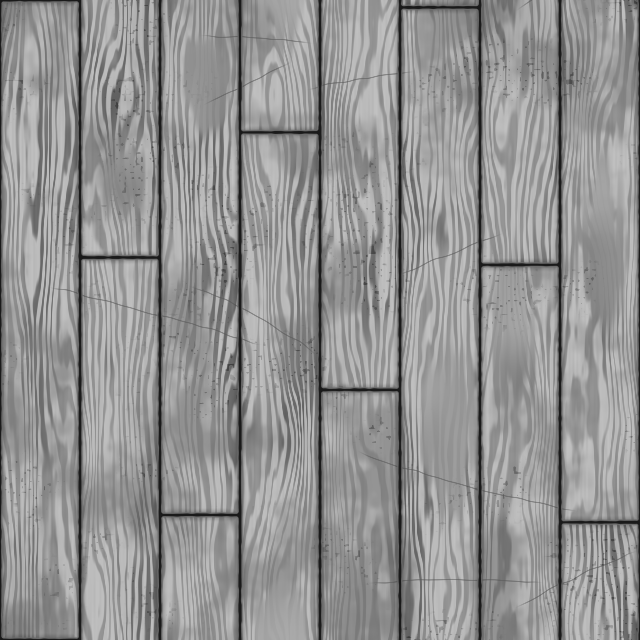
Give the GLSL for this texture, as a three.js fragment shader.

```glsl
varying vec2 vUv;

float hash(vec2 p) {
  p = fract(p * vec2(0.1031, 0.1137));
  p += dot(p, p.yx + 33.33);
  return fract((p.x + p.y) * p.x * 17.3);
}

float noise(vec2 p) {
  vec2 cell = floor(p);
  vec2 f = fract(p);
  f = f * f * (3.0 - 2.0 * f);
  float low = mix(hash(cell), hash(cell + vec2(1.0, 0.0)), f.x);
  float high = mix(hash(cell + vec2(0.0, 1.0)), hash(cell + 1.0), f.x);
  return mix(low, high, f.y);
}

float fbm(vec2 p) {
  float sum = 0.0;
  float weight = 0.53;
  for (int i = 0; i < 4; i++) {
    sum += weight * noise(p);
    p = p * 2.03 + 17.1;
    weight *= 0.5;
  }
  return sum;
}

// Wavy growth rings stretched along the board: 0 is pale wood, 1 is a dark streak
float woodGrain(vec2 p) {
  float warp = noise(p * vec2(17.0, 4.0)) + 0.45 * noise(p * vec2(38.0, 9.0) + 7.0);
  float rings = p.x * 88.0 + 4.6 * warp + 0.3 * noise(p * vec2(190.0, 34.0));
  float breaks = noise(p * vec2(85.0, 9.0) + 31.0) - 0.5;
  return smoothstep(-0.45, 0.8, sin(6.2832 * rings) + 1.7 * breaks);
}

// Thin bent scratches scattered over all boards
float scratches(vec2 uv) {
  float total = 0.0;
  for (int i = 0; i < 10; i++) {
    float id = float(i) * 7.0 + 3.0;
    vec2 start = vec2(hash(vec2(id, 11.0)), hash(vec2(id, 47.0))) * vec2(0.9, 1.0);
    float angle = (hash(vec2(id, 83.0)) - 0.5) * 1.1;
    float span = 0.14 + 0.24 * hash(vec2(id, 129.0));
    float bend = (hash(vec2(id, 171.0)) - 0.5) * 2.4;
    vec2 r = mat2(cos(angle), -sin(angle), sin(angle), cos(angle)) * (uv - start);
    float offset = abs(r.y - bend * r.x * (span - r.x) - 0.004 * noise(r.xx * 30.0 + id));
    float ends = smoothstep(0.0, 0.03, r.x) * smoothstep(span, span - 0.03, r.x);
    total = max(total, ends * (1.0 - smoothstep(0.0003, 0.0016, offset)));
  }
  return total;
}

void main() {
  vec2 uv = vUv;

  // Eight columns, each one board long, with staggered end joints
  float column = min(floor(uv.x * 8.0), 7.0);
  float along = fract(uv.y + 0.4023 * column);
  vec2 local = vec2(uv.x - (column + 0.5) / 8.0, along - 0.5);
  float seed = hash(vec2(column * 13.0 + 5.0, 61.0));
  vec2 wood = vec2(local.x + column * 1.37 + 2.0, along + seed * 9.0);

  // Grain, fine fibres and darker clusters of streaks
  float grain = woodGrain(wood);
  float fibre = noise(wood * vec2(330.0, 16.0)) - 0.5;
  float cluster = smoothstep(0.48, 0.75, fbm(wood * vec2(15.0, 5.0) + 90.0));
  float tone = 0.735 - grain * (0.165 + 0.16 * cluster) + 0.045 * fibre;

  // Cloudy grime that partly hides the grain
  float cloud = fbm(uv * vec2(13.0, 9.0) + 40.0);
  float grime = smoothstep(0.46, 0.78, cloud + 0.12 * (noise(uv * 70.0) - 0.5));
  tone = mix(tone, 0.49 + 0.12 * (tone - 0.6), 0.68 * grime);
  tone -= 0.06 * smoothstep(0.5, 0.75, fbm(uv * vec2(5.0, 4.0) + 12.0));

  // Worn smooth stain on most boards, with a ragged vertical edge
  float stainY = 1.0 - fract(0.43 - 0.15 * column);
  vec2 fromStain = vec2(local.x + 0.03 * (seed - 0.5), fract(uv.y - stainY + 0.5) - 0.5);
  float reach = length(fromStain / vec2(0.036, 0.05 + 0.013 * column));
  reach += 0.7 * (noise(wood * vec2(150.0, 11.0) + 5.0) - 0.5) + 0.8 * (cloud - 0.5);
  float stain = (1.0 - smoothstep(0.65, 1.15, reach)) * min(mod(column, 4.0), 1.0);
  float stainTone = 0.46 + 0.24 * noise(uv * vec2(11.0, 10.0) + 3.0);
  tone = mix(tone, stainTone, 0.88 * stain);

  // Small dark specks
  float speck = smoothstep(0.74, 0.9, noise(uv * 230.0)) * smoothstep(0.52, 0.7, fbm(uv * 9.0 + 70.0));
  tone -= 0.15 * speck;

  tone = mix(tone, 0.34, 0.55 * scratches(uv));

  // Rounded board outline with a shaded rim and dark gap
  vec2 corner = abs(local) - vec2(0.0625, 0.5) + 0.006;
  float inset = 0.006 - length(max(corner, 0.0)) - min(max(corner.x, corner.y), 0.0);
  inset += 0.0012 * (noise(uv * 130.0) - 0.5);
  tone *= 1.0 - 0.2 * (1.0 - smoothstep(0.002, 0.012, inset));
  tone = mix(0.42, tone, smoothstep(0.0025, 0.0055, inset));
  tone = mix(0.1, tone, smoothstep(0.0009, 0.0031, inset));

  gl_FragColor = vec4(vec3(clamp(tone, 0.0, 1.0)), 1.0);
}
```
